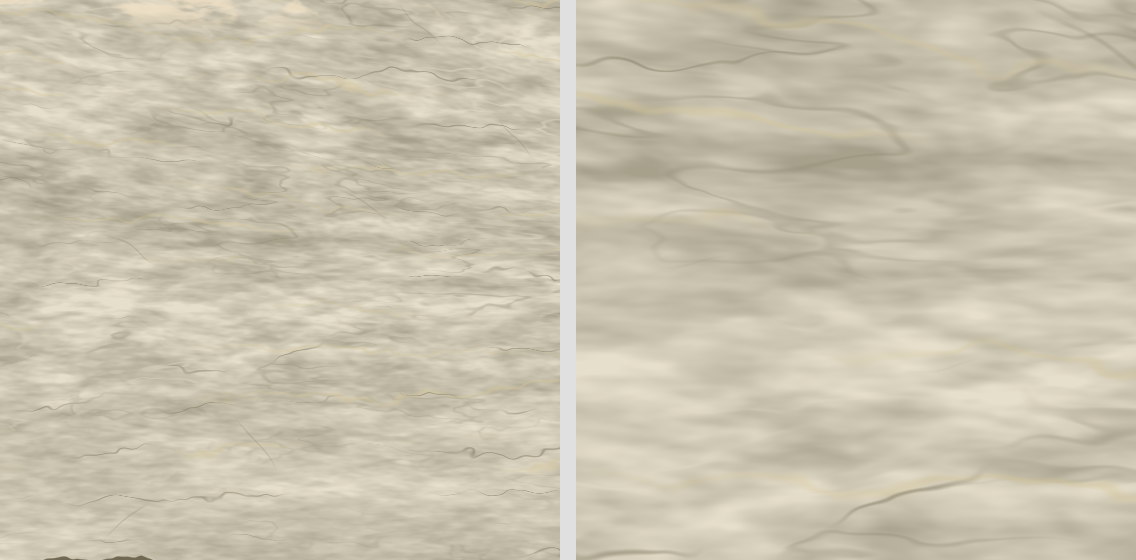
Left: the whole. Right: its middle third, enlarged.
A WebGL 2 fragment shader for this texture:

```glsl
#version 300 es
precision highp float;

uniform vec2 u_resolution;
out vec4 fragColor;

// Stone colours
const vec3 DARK_STONE = vec3(0.655, 0.630, 0.550);
const vec3 PALE_STONE = vec3(0.925, 0.896, 0.822);
const vec3 VEIN_COLOR = vec3(0.550, 0.520, 0.430);
const vec3 WISP_COLOR = vec3(0.900, 0.870, 0.795);
const vec3 OCHRE      = vec3(0.830, 0.770, 0.600);
const vec3 CREAM      = vec3(0.945, 0.885, 0.775);
const vec3 CHIP_COLOR = vec3(0.360, 0.320, 0.230);

// Layer scales in cells per canvas, stretched along x
const vec2 BAND_SCALE  = vec2(1.7, 6.5);
const vec2 CLOUD_SCALE = vec2(7.0, 24.0);
const vec2 FLECK_SCALE = vec2(19.0, 62.0);
const vec2 GRAIN_SCALE = vec2(32.0, 125.0);
const vec2 WISP_SCALE  = vec2(9.0, 36.0);

// Layer strengths
const float BAND_AMOUNT  = 0.92;
const float CLOUD_AMOUNT = 0.85;
const float FLECK_AMOUNT = 0.72;
const float GRAIN_AMOUNT = 0.42;
const vec2  WARP_AMOUNT  = vec2(0.13, 0.035);
const float TILT         = 0.09;
const float BED_COUNT    = 13.0;
const float VEIN_WIDTH   = 0.0022;
const int   CRACK_COUNT  = 6;
const float CRACK_WIDTH  = 0.0028;

float hash(vec2 p) {
    return fract(sin(dot(p, vec2(127.1, 311.7))) * 43758.5453);
}

float noise(vec2 p) {
    vec2 cell = floor(p);
    vec2 f = fract(p);
    f = f * f * (3.0 - 2.0 * f);
    float low = mix(hash(cell), hash(cell + vec2(1.0, 0.0)), f.x);
    float high = mix(hash(cell + vec2(0.0, 1.0)), hash(cell + vec2(1.0)), f.x);
    return mix(low, high, f.y);
}

// Fractal noise, normalised to 0..1
float fbm(vec2 p, int octaves) {
    const mat2 TURN = mat2(0.8, 0.6, -0.6, 0.8);
    float sum = 0.0, total = 0.0, weight = 0.5;
    for (int i = 0; i < octaves; i++) {
        sum += weight * noise(p);
        total += weight;
        weight *= 0.55;
        p = TURN * p * 2.03 + 17.3;
    }
    return sum / total;
}

// Thin line along the middle level of a noise field
float ridge(float n, float width) {
    return 1.0 - smoothstep(0.0, width, abs(n - 0.5));
}

// Wavering lines that follow the beds
float bedLines(vec2 p, float seed, float width) {
    float level = p.y * BED_COUNT + 1.5 * fbm(p * vec2(3.0, 5.0) + seed, 4);
    level += 0.35 * (fbm(p * vec2(26.0, 40.0) + seed, 2) - 0.5);
    return ridge(fract(level), width * BED_COUNT);
}

// Short slanted cracks, fading towards their ends
float cracks(vec2 p) {
    float result = 0.0;
    p += 0.016 * (vec2(noise(p * 22.0), noise(p * 22.0 + 9.0)) - 0.5);
    for (int i = 0; i < CRACK_COUNT; i++) {
        float id = float(i) + 3.0;
        vec2 center = vec2(hash(vec2(id, 1.0)), hash(vec2(id, 2.0)));
        float angle = mix(0.4, 1.1, hash(vec2(id, 3.0)));
        angle *= hash(vec2(id, 4.0)) < 0.5 ? -1.0 : 1.0;
        vec2 along = vec2(cos(angle), sin(angle));
        vec2 d = p - center;
        float side = abs(dot(d, vec2(-along.y, along.x)));
        float reach = 1.0 - smoothstep(0.015, 0.06, abs(dot(d, along)));
        result = max(result, reach * (1.0 - smoothstep(0.0, CRACK_WIDTH, side)));
    }
    return result;
}

void main() {
    vec2 uv = gl_FragCoord.xy / u_resolution.y;

    // Bed direction and folding
    vec2 p = uv;
    p.y += TILT * p.x * smoothstep(0.4, 0.8, uv.y);
    vec2 fold = vec2(fbm(p * vec2(4.0, 12.0), 4), fbm(p * vec2(4.0, 12.0) + 41.0, 4)) - 0.5;
    vec2 q = p + fold * WARP_AMOUNT;

    // Light and dark layers, calmer near the bottom
    float rough = mix(0.5, 1.0, smoothstep(0.18, 0.36, uv.y));
    float band = fbm(q * BAND_SCALE + 5.0, 4) - 0.5;
    float cloud = fbm(q * CLOUD_SCALE + 23.0, 5) - 0.5;
    float fleck = fbm((p + fold * 0.05) * FLECK_SCALE + 61.0, 3) - 0.5;
    float grain = fbm(p * GRAIN_SCALE + 87.0, 2) - 0.5;
    float tone = 0.48 + BAND_AMOUNT * band + GRAIN_AMOUNT * grain;
    tone += rough * (CLOUD_AMOUNT * cloud + FLECK_AMOUNT * fleck);
    vec3 color = mix(DARK_STONE, PALE_STONE, clamp(tone, 0.0, 0.92));

    // Short pale and dark wisps
    float clump = noise(p * vec2(6.0, 15.0) + 19.0);
    float wisp = ridge(fbm(q * WISP_SCALE + 47.0, 3), 0.06);
    color = mix(color, WISP_COLOR, 0.45 * rough * wisp * smoothstep(0.5, 0.8, clump));
    float smudge = ridge(fbm(q * WISP_SCALE + 97.0, 3), 0.05);
    color = mix(color, VEIN_COLOR, 0.30 * rough * smudge * smoothstep(0.5, 0.2, clump));

    // Ochre threads, broken dark veins and cracks
    float thread = bedLines(p + fold * 0.02, 71.0, 0.005);
    thread *= smoothstep(0.45, 0.8, noise(p * vec2(5.0, 12.0) + 3.0));
    color = mix(color, OCHRE, 0.45 * thread);
    float vein = bedLines(p + fold * 0.02, 113.0, VEIN_WIDTH);
    vein *= smoothstep(0.5, 0.75, fbm(p * vec2(9.0, 14.0) + 53.0, 2));
    color = mix(color, VEIN_COLOR, 0.60 * vein);
    color = mix(color, VEIN_COLOR, 0.30 * cracks(uv));

    // Cream patches at the top, chipped lower edge
    float patchMask = smoothstep(0.52, 0.62, fbm(q * vec2(6.0, 16.0) + 7.0, 5));
    color = mix(color, CREAM, 0.75 * patchMask * smoothstep(0.93, 0.99, uv.y));
    float chipHeight = 0.07 * (fbm(vec2(uv.x * 9.0, 4.0), 4) - 0.64);
    color = mix(color, CHIP_COLOR, 0.8 * smoothstep(-0.001, 0.002, chipHeight - uv.y));

    fragColor = vec4(color, 1.0);
}
```
